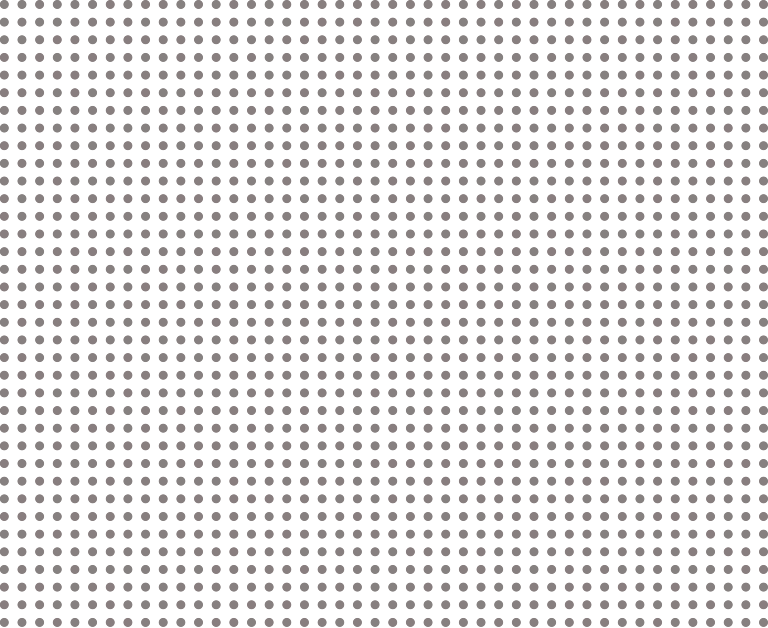
Give the GLSL for this pattern, as a Shadertoy shader.

```glsl
// Draws a square grid of small warm grey dots on white, 44 across and 36 down.

float hash(vec2 p) {
    return fract(sin(dot(p, vec2(12.99, 78.23))) * 43758.5);
}

void mainImage(out vec4 fragColor, in vec2 fragCoord) {
    // Canvas widths measured from the top left corner
    vec2 pos = vec2(fragCoord.x, iResolution.y - fragCoord.y) / iResolution.x;

    // Grid cells, each with a dot at its centre
    float pitch = 0.02299;
    vec2 grid = (pos - vec2(0.0056, 0.0058)) / pitch + 0.5;
    vec2 cell = floor(grid);
    float dist = length(fract(grid) - 0.5) - 0.254;

    // Soft edge about one pixel wide
    float pixel = 1.0 / (iResolution.x * pitch);
    float edge = max(0.02, 0.55 * pixel);
    float dot_mask = 1.0 - smoothstep(-edge, edge, dist);

    // Faint shift of tint from dot to dot
    vec3 grey = vec3(0.53, 0.50, 0.50);
    grey += (hash(cell) - 0.5) * vec3(0.012, -0.012, -0.004);

    fragColor = vec4(mix(vec3(1.0), grey, dot_mask), 1.0);
}
```
